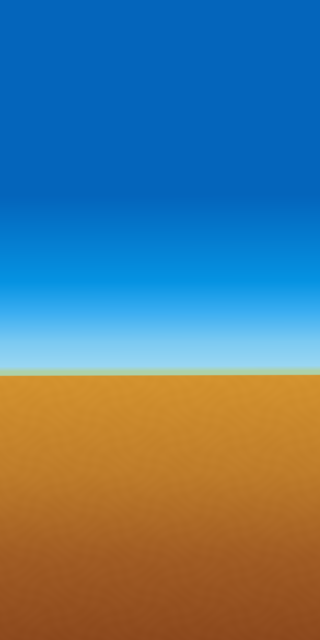
Write a Shadertoy shader that draws this background.

```glsl
// A clear blue sky fading to a pale haze above a flat, sandy desert plain.

// Heights, as fractions of the canvas height
const float HORIZON      = 0.4135;
const float HORIZON_TILT = 0.0015;  // rise from the left edge to the right
const float HORIZON_SOFT = 0.0015;
const float HAZE_TOP     = 0.428;
const float HAZE_CORE    = 0.420;
const float PALE_SKY     = 0.466;
const float LIGHT_SKY    = 0.512;
const float BRIGHT_SKY   = 0.560;
const float DEEP_SKY     = 0.695;
const float MID_SAND     = 0.260;
const float LOW_SAND     = 0.130;

// Colours
const vec3 DEEP_BLUE   = vec3(0.015, 0.395, 0.735);
const vec3 BRIGHT_BLUE = vec3(0.020, 0.575, 0.885);
const vec3 LIGHT_BLUE  = vec3(0.230, 0.680, 0.945);
const vec3 PALE_BLUE   = vec3(0.480, 0.790, 0.950);
const vec3 MIST_BLUE   = vec3(0.600, 0.840, 0.950);
const vec3 HAZE_GREEN  = vec3(0.680, 0.820, 0.660);
const vec3 GOLD_SAND   = vec3(0.830, 0.575, 0.180);
const vec3 OCHRE_SAND  = vec3(0.745, 0.485, 0.165);
const vec3 RUST_SAND   = vec3(0.630, 0.360, 0.140);
const vec3 DARK_SAND   = vec3(0.550, 0.285, 0.115);

const float GRAIN = 0.006;

// Linear position of h between two heights, clamped to 0..1
float ramp(float low, float high, float h) {
    return clamp((h - low) / (high - low), 0.0, 1.0);
}

vec3 skyColor(float h) {
    vec3 color = mix(HAZE_GREEN, MIST_BLUE, ramp(HAZE_CORE, HAZE_TOP, h));
    color = mix(color, PALE_BLUE, ramp(HAZE_TOP, PALE_SKY, h));
    color = mix(color, LIGHT_BLUE, ramp(PALE_SKY, LIGHT_SKY, h));
    color = mix(color, BRIGHT_BLUE, ramp(LIGHT_SKY, BRIGHT_SKY, h));
    return mix(color, DEEP_BLUE, ramp(BRIGHT_SKY, DEEP_SKY, h));
}

vec3 sandColor(float h) {
    vec3 color = mix(DARK_SAND, RUST_SAND, ramp(0.0, LOW_SAND, h));
    color = mix(color, OCHRE_SAND, ramp(LOW_SAND, MID_SAND, h));
    return mix(color, GOLD_SAND, ramp(MID_SAND, HORIZON, h));
}

// Layered sines give a faint, uneven grain
float grain(vec2 p) {
    return sin(p.x * 173.0 + 2.0 * sin(p.y * 91.0))
         * sin(p.y * 211.0 + 2.0 * sin(p.x * 67.0));
}

void mainImage(out vec4 fragColor, in vec2 fragCoord) {
    vec2 uv = fragCoord / iResolution.xy;

    // Sky and ground meet at a slightly tilted horizon
    float h = uv.y - HORIZON_TILT * (uv.x - 0.5);
    float soft = max(HORIZON_SOFT, 0.75 / iResolution.y);
    float sky = smoothstep(HORIZON - soft, HORIZON + soft, h);
    vec3 color = mix(sandColor(h), skyColor(h), sky);

    // Subtle texture on the sand only
    vec2 p = fragCoord / iResolution.y;
    color += GRAIN * grain(p) * (1.0 - sky);

    fragColor = vec4(color, 1.0);
}
```
